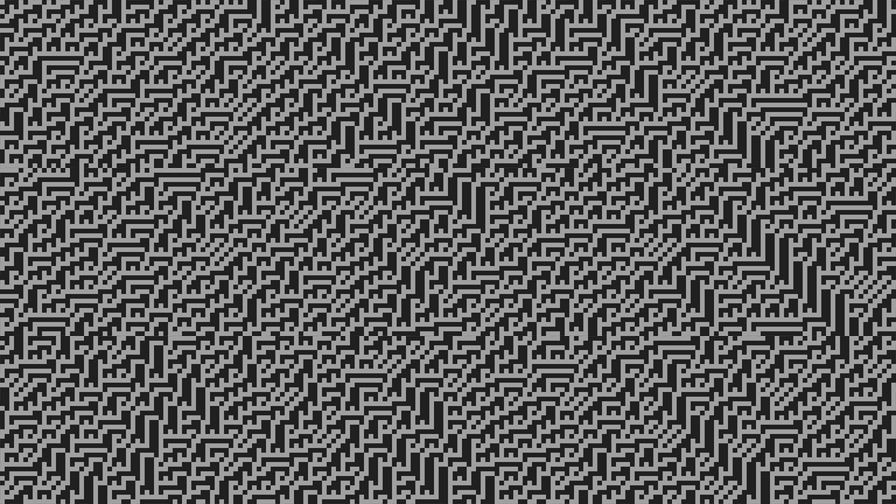
A WebGL 1 fragment shader for this pattern:

```glsl
precision highp float;
// Space-time diagram of an elementary cellular automaton (rule 45): each row
// of square blocks is computed from the row above, starting from random rows.
// Every pixel runs the part of the automaton that its own blocks depend on.

#define BLOCKS_ACROSS 192.0
#define ROWS_PER_BAND 36
#define EDGE_DAMPING 1.8
#define EDGE_RINGING 2.6
#define DARK_COLOR vec3(0.125)
#define LIGHT_COLOR vec3(0.625)

uniform vec2 u_resolution;

const int CELL_COUNT = 2 * ROWS_PER_BAND + 5;

float hash(vec2 p) {
  vec3 q = fract(vec3(p.xyx) * vec3(0.1031, 0.1030, 0.0973));
  q += dot(q, q.yzx + 33.33);
  return fract((q.x + q.y) * q.z);
}

// Share of a pixel lying beyond an edge at the given distance in pixels,
// with the slight overshoot of a sharp reconstruction filter
vec2 beyondEdge(vec2 edgeDistance) {
  return 0.5 * exp(-EDGE_DAMPING * edgeDistance) * cos(EDGE_RINGING * edgeDistance);
}

// States of the 3 x 3 blocks around a block, as three rows from the top
void automaton(vec2 block, out vec3 above, out vec3 here, out vec3 below) {
  float band = floor(block.y / float(ROWS_PER_BAND));
  float row = block.y - band * float(ROWS_PER_BAND) + 1.0;

  // Random first row, placed so that the block ends at a fixed index
  float firstColumn = block.x - row - 2.0;
  float cells[CELL_COUNT];
  for (int i = 0; i < CELL_COUNT; i++) {
    vec2 seed = vec2(firstColumn + float(i) + 307.0, band * 17.0 + 71.0);
    cells[i] = step(0.5, hash(seed));
  }

  above = vec3(0.0);
  here = vec3(0.0);
  below = vec3(0.0);
  for (int generation = 0; generation < ROWS_PER_BAND + 2; generation++) {
    float remaining = row - float(generation);
    if (remaining == 1.0) above = vec3(cells[2], cells[3], cells[4]);
    if (remaining == 0.0) here = vec3(cells[1], cells[2], cells[3]);
    if (remaining < 0.0) {
      below = vec3(cells[0], cells[1], cells[2]);
      break;
    }
    // Rule 45: left XOR (centre OR NOT right); index i slides one block right
    for (int i = 0; i < CELL_COUNT - 2; i++) {
      if (float(i) > 2.0 * remaining + 2.0) break;
      cells[i] = abs(cells[i] - max(cells[i + 1], 1.0 - cells[i + 2]));
    }
  }
}

void main() {
  // Block coordinates, with rows counted from the top
  float blockPixels = u_resolution.x / BLOCKS_ACROSS;
  vec2 fromTopLeft = vec2(gl_FragCoord.x, u_resolution.y - gl_FragCoord.y);
  vec2 p = fromTopLeft / blockPixels;
  vec2 block = floor(p);
  vec2 inside = p - block;

  // Separable filter weights of the previous, current and next block
  vec2 before = beyondEdge(inside * blockPixels);
  vec2 after = beyondEdge((1.0 - inside) * blockPixels);
  vec2 centre = 1.0 - before - after;
  vec3 columnWeights = vec3(before.x, centre.x, after.x);

  vec3 above, here, below;
  automaton(block, above, here, below);
  float light = before.y * dot(above, columnWeights)
              + centre.y * dot(here, columnWeights)
              + after.y * dot(below, columnWeights);

  gl_FragColor = vec4(mix(DARK_COLOR, LIGHT_COLOR, light), 1.0);
}
```
